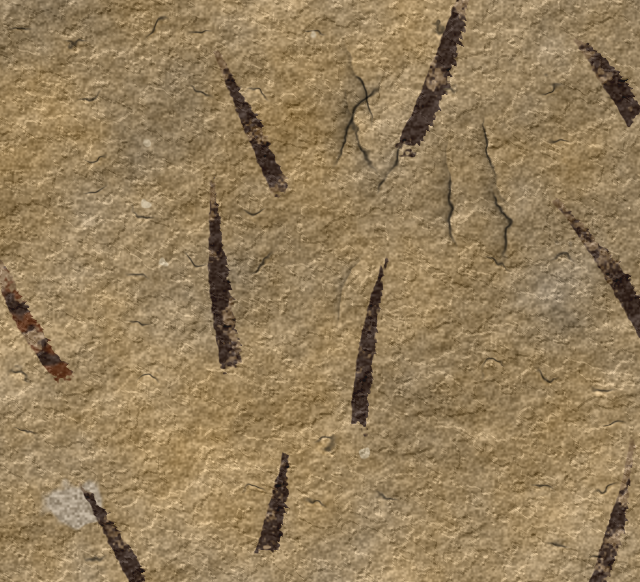
Give the GLSL for this texture, as a WebGL 2 fragment shader.

```glsl
#version 300 es
precision highp float;
// Ochre sandstone slab with scattered dark, saw-edged fossil blades, cracks and pale flecks.

#define STONE vec3(0.612, 0.522, 0.382)
#define CARBON vec3(0.215, 0.16, 0.132)
#define RUST vec3(0.38, 0.225, 0.135)
#define FADED vec3(0.47, 0.375, 0.285)
#define PALE vec3(0.78, 0.72, 0.61)
#define RELIEF 2.3
#define GRAIN 0.24
#define FLAKE 0.05
#define BLADE_GRID vec2(4.0, 3.0)
#define TOOTH 0.010
#define CRACKS 8
#define CHIP_CELL 0.10

uniform vec2 u_resolution;
out vec4 outColor;

float hash(vec2 p) {
  vec3 q = fract(p.xyx * vec3(0.1031, 0.1030, 0.0973));
  q += dot(q, q.yzx + 33.33);
  return fract((q.x + q.y) * q.z);
}

vec2 hash2(vec2 p) { return vec2(hash(p + 17.3), hash(p + 61.7)); }

float noise(vec2 p) {
  vec2 i = floor(p), f = fract(p);
  f = f * f * (3.0 - 2.0 * f);
  return mix(mix(hash(i), hash(i + vec2(1, 0)), f.x),
             mix(hash(i + vec2(0, 1)), hash(i + vec2(1, 1)), f.x), f.y);
}

float fbm(vec2 p) {
  float sum = 0.0, amp = 0.403;
  for (int i = 0; i < 6; i++) {
    sum += amp * noise(p);
    p = mat2(1.68, 1.26, -1.26, 1.68) * p + 7.1;
    amp *= 0.62;
  }
  return sum;
}

// Rough surface with low flaked steps
float height(vec2 p) {
  float rough = fbm(p * vec2(4.4, 5.6));
  float plate = fbm(p * vec2(11.0, 15.0) + 80.0);
  return rough + FLAKE * (smoothstep(0.40, 0.44, plate) + smoothstep(0.58, 0.62, plate));
}

// One tapered blade: x = body mask, y = carbon cover, z = rustiness
vec3 blade(vec2 p, vec2 id, vec2 extent) {
  vec2 r = hash2(id), k = hash2(id + 31.0);
  vec2 q = p - (id + 0.5 + 0.75 * (r - 0.5)) / BLADE_GRID * extent;
  float lean = hash(id + 5.0) < 0.25 ? -0.1 - 0.3 * k.x : 0.08 + 0.65 * k.x;
  float halfLen = mix(0.075, 0.185, k.y);
  vec2 axis = vec2(sin(lean), -cos(lean));
  float s = dot(q, axis) / halfLen;
  float n = dot(q, vec2(-axis.y, axis.x)) + (r.x - 0.5) * 0.2 * halfLen * (s * s - 0.4);
  float width = mix(0.014, 0.022, r.y) * mix(0.25, 1.0, smoothstep(-1.1, 0.2, s));
  float along = s * halfLen / TOOTH + 0.8 * noise(p * 40.0);
  float saw = fract(along) * hash(vec2(floor(along), id.x + 4.0 * id.y));
  width *= n > 0.0 ? 0.82 + 0.4 * saw : 0.95;
  float ragged = 0.6 * noise(p * 75.0) + 0.5 * noise(p * 190.0) - 0.55;
  float body = smoothstep(0.0018, -0.0018, abs(n) - width + (n > 0.0 ? 0.011 : 0.005) * ragged);
  body *= smoothstep(0.03, -0.03, abs(s) - 1.0 + 0.25 * ragged);
  float wear = 0.45 * noise(p * 30.0 + r * 9.0) + 0.3 * noise(p * 85.0) + 0.25 * noise(p * 200.0);
  float fade = 0.3 * smoothstep(-0.1, -1.0, s) * step(0.4, k.x);
  float cover = smoothstep(0.30, 0.50, wear - fade + 0.04);
  return vec3(body * step(0.12, hash(id + 88.0)), cover, step(0.78, hash(id + 43.0)));
}

// Long steep crack: x = dark line, y = shaded face on one side, z = lit lip
vec3 crack(vec2 p, float id, vec2 extent) {
  vec2 r = hash2(vec2(id, 3.0)), k = hash2(vec2(id, 9.0));
  vec2 q = p - vec2(0.54 + 0.36 * r.x, 0.45 + 0.52 * r.y) * extent;
  float lean = mix(-0.4, 0.35, k.x);
  float s = dot(q, vec2(sin(lean), -cos(lean))) / mix(0.06, 0.15, k.y);
  float n = dot(q, vec2(cos(lean), sin(lean)));
  n += 0.05 * (noise(p * 10.0 + id) - 0.5) + 0.012 * (noise(p * 50.0) - 0.5);
  n += 0.004 * (noise(p * 140.0) - 0.5);
  float ends = smoothstep(1.0, 0.4, abs(s));
  float line = exp(-pow(n / 0.0028, 2.0)) * smoothstep(0.3, 0.6, noise(p * 22.0 + id));
  float face = smoothstep(-0.002, 0.002, -n) * exp(min(n, 0.0) / 0.016);
  float lip = smoothstep(0.0, 0.004, n) * exp(-max(n, 0.0) / 0.012);
  return ends * vec3(line, face, lip);
}

void main() {
  vec2 p = gl_FragCoord.xy / u_resolution.y;
  vec2 extent = vec2(u_resolution.x / u_resolution.y, 1.0);

  // Stone: broad tone, relief lit from the upper left, sand grain
  float light = RELIEF * (height(p) - height(p + vec2(-0.0020, 0.0035)));
  light = clamp(light, -0.24, 0.18);
  float grain = GRAIN * (0.6 * noise(p * 270.0) + 0.4 * noise(p * 150.0 + 9.0) - 0.5);
  float tone = light + grain + 0.23 * (fbm(p * 3.0 + 20.0) - 0.5);
  tone += 0.15 * max(tone, 0.0);
  vec3 color = STONE + tone * vec3(1.0, 0.94, 0.86);
  float warmth = fbm(p * 4.0 + 50.0) - 0.5 - 0.08 * smoothstep(0.6, 1.0, p.x * p.y);
  color += warmth * vec3(0.07, 0.0, -0.12);

  // Small chips and pale flecks, one candidate of each per cell
  vec2 cell = floor(p / CHIP_CELL), local = fract(p / CHIP_CELL) - 0.5;
  vec2 c = local - 0.4 * (hash2(cell) - 0.5);
  c.y += 0.4 * (noise(p * 32.0) - 0.5) + 0.1 * (noise(p * 110.0) - 0.5);
  c.y -= 0.8 * (hash(cell + 7.0) - 0.5) * c.x;
  float chipEnds = smoothstep(0.25, 0.05, abs(c.x)) * step(0.6, hash(cell + 2.0));
  color *= 1.0 - 0.5 * chipEnds * exp(-pow(c.y / 0.028, 2.0));
  color *= 1.0 + 0.12 * chipEnds * exp(-pow((c.y + 0.07) / 0.04, 2.0));
  vec2 f = local - 0.6 * (hash2(cell + 40.0) - 0.5);
  float fleck = length(f) + 0.12 * (noise(p * 90.0) - 0.5);
  fleck = smoothstep(0.09, 0.05, fleck) * step(0.92, hash(cell + 71.0));
  color = mix(color, PALE + 0.8 * tone, 0.8 * fleck);

  // Speckled grey mineral patch
  float patchEdge = length((p - vec2(0.115, 0.135) * extent) * vec2(0.8, 1.1));
  patchEdge += 0.025 * (noise(p * 45.0) - 0.5);
  float speckle = 0.35 * (noise(p * 230.0) - 0.5);
  color = mix(color, vec3(0.67, 0.62, 0.55) + speckle, 0.85 * smoothstep(0.046, 0.036, patchEdge));

  // Cracks with a shaded face and a lit lip
  for (int i = 0; i < CRACKS; i++) {
    vec3 k = crack(p, float(i), extent);
    color *= (1.0 - 0.6 * k.x) * (1.0 - 0.26 * k.y) * (1.0 + 0.08 * k.z);
  }

  // Fossil blades: faded film under flaking carbon
  for (int i = 0; i < int(BLADE_GRID.x * BLADE_GRID.y); i++) {
    vec2 id = vec2(i % int(BLADE_GRID.x), i / int(BLADE_GRID.x));
    vec3 b = blade(p, id, extent);
    vec3 crust = mix(CARBON, RUST, b.z * smoothstep(0.3, 0.6, noise(p * 55.0)));
    crust += 0.75 * (light + grain);
    vec3 film = mix(color, FADED + tone, 0.65);
    color = mix(color, mix(film, max(crust, 0.07), 0.95 * b.y), b.x);
  }
  outColor = vec4(clamp(color, 0.0, 1.0), 1.0);
}
```
